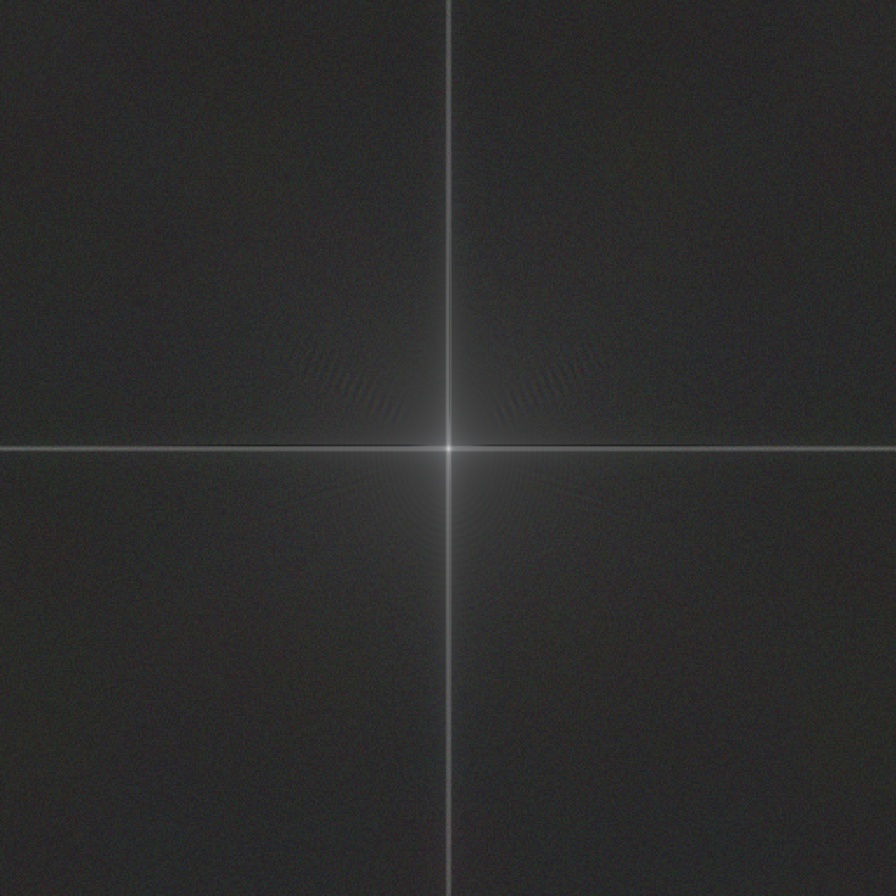
Write a Shadertoy shader that draws this background.

```glsl
// A pale cross of light with a soft central glow, fine ripples and coloured grain on charcoal.

const vec3 CHARCOAL = vec3(0.157, 0.157, 0.153);
const vec3 GLOW_TINT = vec3(0.97, 0.99, 1.04);
const vec3 BEAM_TINT = vec3(1.0, 1.0, 0.99);
const float GRAIN_CELLS = 512.0;

// Sine-free hash giving three values in 0..1
vec3 hash3(vec2 cell) {
    vec3 q = fract(cell.xyx * vec3(0.1031, 0.1030, 0.0973));
    q += dot(q, q.yxz + 33.33);
    return fract((q.xxy + q.yzz) * q.zyx);
}

// Smoothly blended hash for broad tints
vec3 softNoise(vec2 p) {
    vec2 cell = floor(p);
    vec2 f = fract(p);
    f = f * f * (3.0 - 2.0 * f);
    vec3 low = mix(hash3(cell), hash3(cell + vec2(1.0, 0.0)), f.x);
    vec3 high = mix(hash3(cell + vec2(0.0, 1.0)), hash3(cell + 1.0), f.x);
    return mix(low, high, f.y);
}

// Soft-edged band around zero
float band(float d, float halfWidth, float blur) {
    return 1.0 - smoothstep(halfWidth - blur, halfWidth + blur, abs(d));
}

// Light hugging one axis, fading along its length
float axisGlow(float across, float along, float width, float reach) {
    return exp(-across / width - along / reach);
}

// Rippled streak running outward along a sloped line
float streak(vec2 q, float slope, float start, float finish, float width) {
    vec2 dir = normalize(vec2(1.0, slope));
    float along = dot(q, dir);
    float side = dot(q, vec2(-dir.y, dir.x));
    float spread = side / (width * (0.4 + 4.0 * along));
    float fade = smoothstep(start, start + 0.02, along)
               * (1.0 - smoothstep(finish * 0.5, finish, along));
    return exp(-spread * spread) * fade;
}

void mainImage(out vec4 fragColor, in vec2 fragCoord) {
    vec2 uv = fragCoord / iResolution.xy;
    float pixel = 1.0 / min(iResolution.x, iResolution.y);
    vec2 p = uv - vec2(0.5007, 0.4993);
    vec2 q = abs(p);
    float radius = length(p);
    float upper = smoothstep(-0.005, 0.005, p.y);

    // Broad glow, tighter around each axis
    float glow = 0.105 * exp(-radius / 0.13);
    glow += 0.075 * axisGlow(q.x, q.y, 0.020, 0.28);
    glow += 0.050 * axisGlow(q.y, q.x, 0.016, 0.28);
    glow += 0.022 * axisGlow(q.x, q.y, 0.010, 0.9);
    glow += 0.022 * axisGlow(q.y, q.x, 0.009, 0.9);
    vec3 color = CHARCOAL + glow * GLOW_TINT;

    // Faint broad colour, mirrored left to right
    vec3 tint = softNoise(vec2(q.x, p.y) * 9.0 + 20.0) - 0.5;
    color += tint * 0.012 * smoothstep(0.08, 0.3, radius);

    // Coloured grain, calm in the bright centre
    float calm = 1.0 - 0.85 * smoothstep(0.02, 0.09, glow);
    vec3 grain = hash3(floor(uv * GRAIN_CELLS)) - 0.5;
    color += grain * 0.050 * calm;

    // Diagonal wisps above, shallower ones below
    float upperStreak = streak(q, 0.65, 0.05, 0.27, 0.018) * upper;
    float lowerStreak = streak(q, 0.35, 0.07, 0.28, 0.014) * (1.0 - upper);
    vec3 phase = vec3(0.0, 0.9, 1.8);
    color += 0.017 * upperStreak * sin(q.x * 560.0 + q.y * 240.0 + phase);
    color += 0.009 * lowerStreak * sin(q.y * 620.0 - q.x * 180.0 + phase);

    // Fine curved interference, strongest below
    float ringFade = smoothstep(0.03, 0.09, radius) * exp(-radius * 9.0);
    float rings = sin(length(p * vec2(1.25, 0.85)) * 850.0);
    color += 0.012 * rings * ringFade * mix(1.0, 0.4, upper);

    // Cross beams with bright cores
    float blur = max(pixel, 0.0013);
    float vertical = 0.12 * band(p.x, 0.0030, blur)
                   + 0.03 * band(p.x, 0.0012, blur);
    float horizontal = 0.11 * band(p.y, 0.0030, blur)
                     + 0.08 * band(p.y, 0.0012, blur) * smoothstep(0.0, 0.5, q.x);
    color += max(vertical, horizontal) * BEAM_TINT;

    // Thin dark seams beside the beams
    float topSeam = band(p.y - 0.0035, 0.0008, blur)
                  * smoothstep(0.015, 0.05, q.x) * (1.0 - smoothstep(0.20, 0.38, q.x));
    float sideSeam = band(p.x - 0.0010, 0.0007, blur)
                   * smoothstep(0.01, 0.05, q.y)
                   * (1.0 - smoothstep(0.14, 0.30, q.y)) * mix(0.5, 1.0, upper);
    color -= 0.13 * topSeam + 0.12 * sideSeam;

    // Small spark where the beams meet
    color += 0.22 * exp(-radius * radius / 0.000012);
    fragColor = vec4(clamp(color, 0.0, 1.0), 1.0);
}
```
